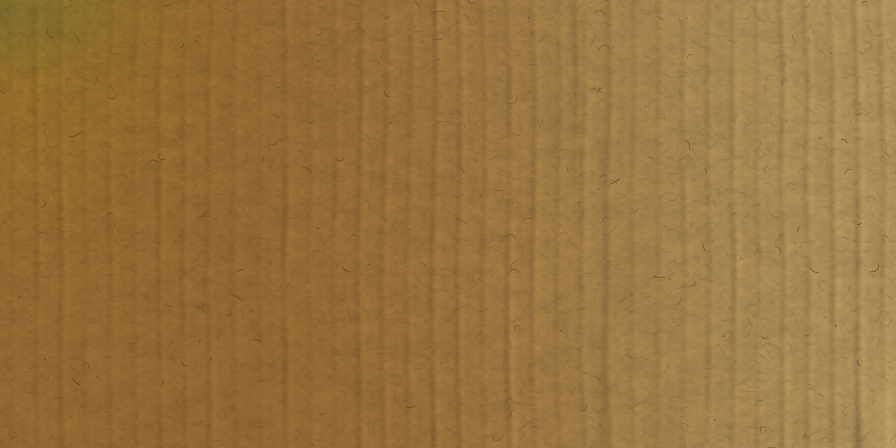
Write a WebGL 1 fragment shader that draws this texture.

```glsl
precision highp float;
// Corrugated brown cardboard: vertical flutes, paper grain, short fibres and worn creases.

uniform vec2 u_resolution;

#define FLUTES 36.0
#define FLUTE_PHASE 0.05
#define FLUTE_DEPTH 0.042
#define GRAIN 0.075
#define MOTTLE 0.065
#define FIBRE_WIDTH 0.0011
#define BROWN vec3(0.570, 0.400, 0.195)
#define TAN vec3(0.660, 0.550, 0.345)
#define OCHRE vec3(0.585, 0.430, 0.140)
#define OLIVE vec3(0.490, 0.425, 0.180)
#define FIBRE_COLOR vec3(0.300, 0.195, 0.085)
#define FLECK_COLOR vec3(0.740, 0.620, 0.400)

float hash(vec2 p) {
  return fract(sin(dot(p, vec2(127.1, 311.7))) * 43758.5453);
}

vec2 hash2(vec2 p) {
  return vec2(hash(p), hash(p + 37.7));
}

float noise(vec2 p) {
  vec2 i = floor(p), f = fract(p);
  f = f * f * (3.0 - 2.0 * f);
  return mix(mix(hash(i), hash(i + vec2(1.0, 0.0)), f.x),
             mix(hash(i + vec2(0.0, 1.0)), hash(i + 1.0), f.x), f.y);
}

float cloud(vec2 p) {
  return 0.55 * noise(p) + 0.3 * noise(p * 2.1 + 5.3) + 0.15 * noise(p * 4.3 + 9.1);
}

float bump(float x, float width) {
  return exp(-x * x / (width * width));
}

// Bent strokes, one candidate per grid cell, kept with the given chance.
float fibres(vec2 p, float cell, float chance, float len, float seed) {
  float pixel = 1.0 / u_resolution.y;
  float ink = 0.0;
  vec2 home = floor(p / cell);
  for (int j = -1; j <= 1; j++) {
    for (int i = -1; i <= 1; i++) {
      vec2 id = home + vec2(float(i), float(j));
      vec2 rnd = hash2(id + seed);
      vec2 shape = hash2(id + seed + 71.3);
      vec2 q = p - (id + rnd) * cell;
      float angle = (shape.x - 0.5) * 2.6;
      float c = cos(angle), s = sin(angle);
      q = vec2(c * q.x + s * q.y, c * q.y - s * q.x);
      float halfLen = len * mix(0.15, 0.5, shape.y);
      q.y += (rnd.x - 0.5) * 1.6 * q.x * q.x / halfLen;
      float d = length(vec2(max(abs(q.x) - halfLen, 0.0), q.y));
      float stroke = clamp((FIBRE_WIDTH - d) / pixel + 0.5, 0.0, 1.0);
      float keep = step(hash(id + seed + 19.9), chance);
      ink = max(ink, stroke * keep * mix(0.4, 1.0, rnd.y));
    }
  }
  return ink;
}

// Height shading of the flutes, uneven from one to the next and along each.
float fluteShade(vec2 uv) {
  float x = uv.x * FLUTES + FLUTE_PHASE + 0.22 * (noise(vec2(uv.x * 9.0, uv.y * 5.0)) - 0.5);
  float id = floor(x), f = fract(x) - 0.5;
  float wear = mix(0.45, 1.0, hash(vec2(id, 3.0)));
  wear *= mix(0.45, 1.25, noise(vec2(id * 7.3, uv.y * 9.0)));
  float profile = 0.55 * bump(f - 0.17, 0.15) - bump(f + 0.05, 0.13) + 0.14;
  return profile * wear * mix(0.75, 1.15, uv.x);
}

// Two crushed lines right of the centre, wandering a little.
float creaseShade(vec2 uv) {
  float sway = 0.006 * (noise(vec2(uv.y * 5.0, 2.0)) - 0.5);
  float upper = bump(uv.x - 0.640 - sway, 0.0035) * smoothstep(0.35, 0.9, uv.y);
  float lower = bump(uv.x - 0.675 - sway, 0.005) * mix(0.9, 0.4, uv.y);
  float rim = bump(uv.x - 0.650 - sway, 0.005) * smoothstep(0.2, 0.9, uv.y);
  return 0.5 * rim - upper - lower;
}

void main() {
  vec2 uv = gl_FragCoord.xy / u_resolution;
  vec2 p = gl_FragCoord.xy / u_resolution.y;

  // Broad colour drift across the sheet
  vec3 color = mix(BROWN, TAN, smoothstep(0.22, 1.06, uv.x + 0.06 * (uv.y - 0.5)));
  vec2 corner = uv - vec2(0.0, 1.0);
  color = mix(color, OCHRE, 0.85 * exp(-dot(corner * corner, vec2(30.0, 5.0))));
  color = mix(color, OLIVE, 0.9 * exp(-dot(corner * corner, vec2(60.0, 50.0))));

  // Flutes, creases and a dent at the lower right edge
  float shade = FLUTE_DEPTH * fluteShade(uv) * 1.6 + 0.055 * creaseShade(uv);
  shade -= 0.10 * bump(uv.x - 0.958, 0.006) * smoothstep(0.13, 0.0, uv.y);
  shade += 0.05 * bump(uv.x - 0.99, 0.015) * smoothstep(0.3, 0.1, uv.y);

  // Mottled pulp and fine grain
  shade += MOTTLE * (cloud(p * vec2(24.0, 38.0)) - 0.5);
  shade += GRAIN * (cloud(p * vec2(95.0, 125.0) + 40.0) - 0.5);
  color *= 1.0 + 1.5 * shade;

  // Faint dense fibres, sparse dark ones and pale flecks
  color = mix(color, FIBRE_COLOR, 0.24 * fibres(p, 0.026, 0.65, 0.024, 3.0));
  color = mix(color, FIBRE_COLOR, 0.60 * fibres(p, 0.050, 0.18, 0.026, 57.0));
  color = mix(color, FIBRE_COLOR, 0.65 * fibres(p, 0.070, 0.22, 0.004, 91.0));
  color = mix(color, FLECK_COLOR, 0.55 * fibres(p, 0.080, 0.15, 0.005, 133.0));

  gl_FragColor = vec4(clamp(color, 0.0, 1.0), 1.0);
}
```
